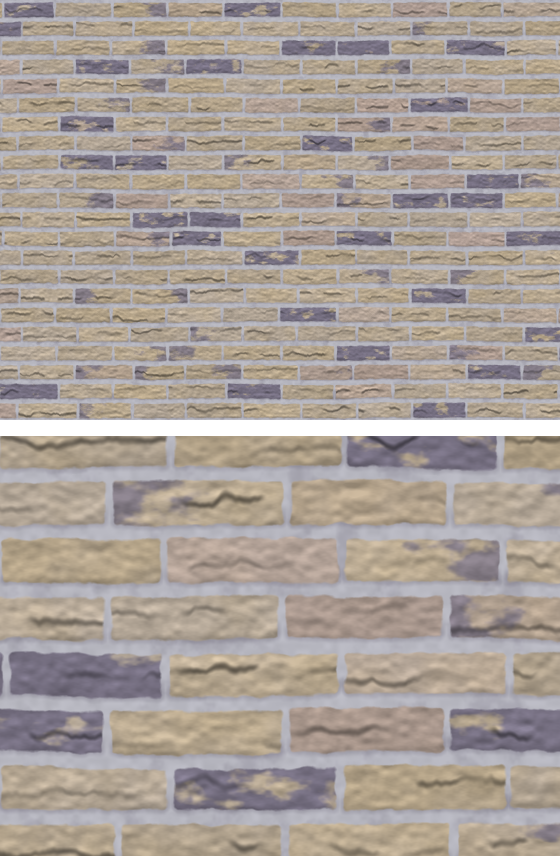
Top, the full canvas; bottom, a detail of the centre.
This texture is drawn by a WebGL 2 fragment shader. Its source:

```glsl
#version 300 es
precision highp float;
uniform vec2 u_resolution;
out vec4 outColor;

#define ROWS 22.0
#define BRICK_LENGTH 2.925
#define ROW_SHIFT 0.333
#define BED_JOINT 0.23
#define HEAD_JOINT 0.14
#define JOINT_JITTER 0.045
#define EDGE_WEAR 0.11
#define RELIEF 0.34
#define CRACK_DEPTH 0.27
#define FLASHED 0.08
#define PART_FLASHED 0.16

const vec3 BUFF = vec3(0.70, 0.635, 0.53);
const vec3 PALE = vec3(0.695, 0.645, 0.585);
const vec3 ROSE = vec3(0.66, 0.585, 0.56);
const vec3 FLASH = vec3(0.46, 0.435, 0.505);
const vec3 MORTAR = vec3(0.715, 0.715, 0.75);
const vec3 MORTAR_SHADE = vec3(0.58, 0.57, 0.62);

float hash(vec2 p) {
  return fract(sin(dot(p, vec2(127.1, 311.7))) * 43758.5453);
}

float noise(vec2 p) {
  vec2 i = floor(p), f = fract(p);
  f = f * f * (3.0 - 2.0 * f);
  return mix(mix(hash(i), hash(i + vec2(1, 0)), f.x),
             mix(hash(i + vec2(0, 1)), hash(i + vec2(1, 1)), f.x), f.y);
}

float fbm(vec2 p) {
  float sum = 0.0, amp = 0.5;
  for (int i = 0; i < 4; i++) {
    sum += amp * noise(p);
    p = p * 2.03 + 17.3;
    amp *= 0.5;
  }
  return sum / 0.9375;
}

float jointX(float index, float row) {
  return index + JOINT_JITTER * (2.0 * hash(vec2(index, row + 50.0)) - 1.0);
}

float boxDistance(vec2 p, vec2 halfSize, float radius) {
  vec2 d = abs(p) - halfSize + radius;
  return length(max(d, 0.0)) + min(max(d.x, d.y), 0.0) - radius;
}

// Rough split face: layers stretched along the brick
float faceHeight(vec2 p) {
  return fbm(p * vec2(2.2, 4.5)) + 0.35 * noise(p * vec2(6.0, 9.0));
}

void main() {
  // One unit is one course, counted from the top
  vec2 q = vec2(gl_FragCoord.x, u_resolution.y - gl_FragCoord.y) / u_resolution.y * ROWS;
  float pixel = ROWS / u_resolution.y;
  vec2 p = q + vec2(0.0, 0.09 * (noise(q * vec2(0.5, 0.4)) - 0.5));

  // Find the brick between two uneven head joints
  float row = floor(p.y);
  float x = p.x / BRICK_LENGTH - 0.02 - ROW_SHIFT * mod(row, 2.0);
  float col = floor(x + 0.5);
  if (x < jointX(col, row)) col -= 1.0;
  float left = jointX(col, row), right = jointX(col + 1.0, row);
  vec2 id = vec2(col, row);
  vec2 local = vec2((x - 0.5 * (left + right)) * BRICK_LENGTH, fract(p.y) - 0.5);
  vec2 halfSize = 0.5 * vec2((right - left) * BRICK_LENGTH - HEAD_JOINT, 1.0 - BED_JOINT);
  halfSize.y -= 0.03 * hash(id + 9.0);
  float dist = boxDistance(local, halfSize, 0.06) + EDGE_WEAR * (fbm(q * 3.5) - 0.5);
  float cover = 1.0 - smoothstep(-0.6 * pixel - 0.015, 0.6 * pixel + 0.015, dist);

  // Clay tone of each brick, with blotches
  vec3 brick = mix(BUFF, PALE, clamp(hash(id + 3.1) + fbm(q * 1.3) - 0.5, 0.0, 1.0));
  brick = mix(brick, ROSE, 0.75 * smoothstep(0.72, 0.95, hash(id + 21.7)));
  brick *= 0.96 + 0.08 * hash(id + 5.3);

  // Kiln flashing: whole bricks, or patches toward one end
  float kind = hash(id + 77.0);
  float side = hash(id + 31.0) < 0.5 ? -1.0 : 1.0;
  float patches = fbm(q * vec2(1.6, 2.6) + 60.0);
  float whole = smoothstep(0.26, 0.48, patches + 0.1 * smoothstep(-0.2, 0.0, dist));
  float partial = smoothstep(0.5, 0.75, patches + 0.45 * side * local.x / halfSize.x - 0.1);
  float flash = kind < FLASHED ? whole : kind < FLASHED + PART_FLASHED ? 0.8 * partial : 0.0;
  brick = mix(brick, FLASH, flash);

  // Relief lit from above
  float slope = faceHeight(q) - faceHeight(q - vec2(0.03, 0.1));
  brick *= 1.0 + RELIEF * clamp(slope, -0.5, 0.4);
  brick *= 0.97 + 0.07 * noise(q * 9.0);

  // Ragged ledge: dark break with a lit lip above
  float seed = hash(id + 13.0);
  float ledge = 0.36 * (seed - 0.5) + 0.5 * (fbm(vec2(q.x * 1.5, seed * 90.0)) - 0.5);
  float extent = smoothstep(0.38, 0.62, noise(vec2(q.x * 1.5, seed * 60.0 + 5.0)));
  extent *= 0.35 + 0.75 * hash(id + 41.0);
  float thickness = 0.05 + 0.08 * noise(q * vec2(3.0, 1.0)) + 0.4 * pixel;
  float crack = 1.0 - smoothstep(0.0, thickness, abs(local.y - ledge));
  float lip = 1.0 - smoothstep(0.0, 0.1, abs(local.y - ledge + 0.13));
  brick *= 1.0 - CRACK_DEPTH * 1.5 * extent * crack + 0.06 * extent * lip;

  // Worn lower edge
  float lower = smoothstep(0.1, 0.35, local.y) * smoothstep(-0.14, 0.0, dist);
  brick *= 1.0 - 0.2 * lower * noise(q * vec2(2.0, 1.0) + 8.0);

  // Sandy mortar, shaded beneath each brick
  float under = smoothstep(0.0, 0.3, local.y) * (1.0 - smoothstep(0.0, 0.11, dist));
  float grime = smoothstep(0.5, 0.8, fbm(q * 2.4 + 30.0));
  vec3 mortar = mix(MORTAR, MORTAR_SHADE, clamp(0.6 * under + 0.45 * grime, 0.0, 1.0));
  mortar *= 0.97 + 0.07 * noise(q * 8.0 + 4.0);

  outColor = vec4(mix(mortar, brick, cover), 1.0);
}
```
